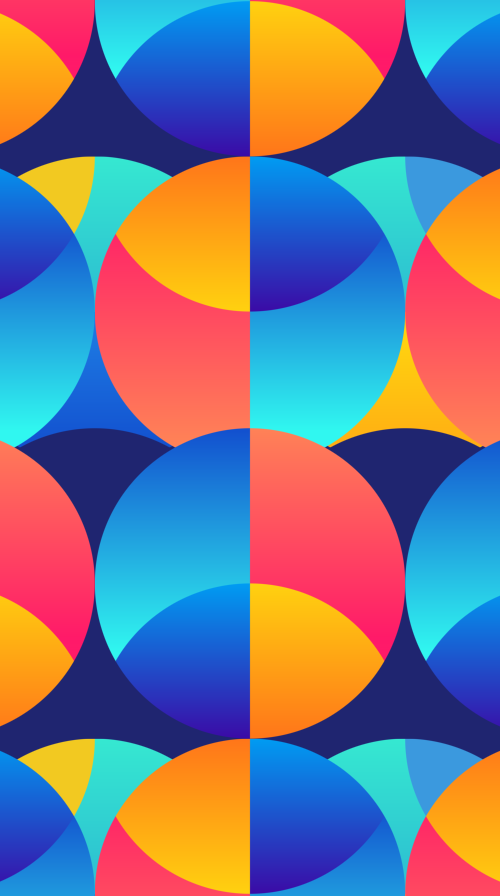
Give the GLSL for this pattern, as a Shadertoy shader.

```glsl
const float RADIUS  = 0.1732;  // disc radius as a share of canvas height
const float SHIFT   = 0.0075;  // drop of the first row, in radii
const float OVERLAP = 1.752;   // distance from a lower row to the next upper row
const float PERIOD  = 2.0 + OVERLAP;

const vec3 NAVY   = vec3(0.12, 0.145, 0.44);
const vec3 COBALT = vec3(0.07, 0.31, 0.81);
const vec3 CYAN   = vec3(0.19, 0.97, 0.94);
const vec3 CORAL  = vec3(1.00, 0.51, 0.34);
const vec3 PINK   = vec3(1.00, 0.10, 0.41);
const vec3 AZURE  = vec3(0.00, 0.61, 0.95);
const vec3 VIOLET = vec3(0.23, 0.04, 0.65);
const vec3 YELLOW = vec3(1.00, 0.82, 0.06);
const vec3 ORANGE = vec3(1.00, 0.46, 0.10);
const vec3 MINT   = vec3(0.21, 0.91, 0.82);
const vec3 TEAL   = vec3(0.18, 0.77, 0.82);
const vec3 GOLD   = vec3(0.95, 0.79, 0.13);
const vec3 STEEL  = vec3(0.23, 0.60, 0.87);
const vec3 BLUE   = vec3(0.11, 0.46, 0.88);

float edgeWidth;

// Antialiased coverage of a unit disc around the origin
float disc(vec2 p) {
    return smoothstep(edgeWidth, -edgeWidth, length(p) - 1.0);
}

vec3 ramp(vec3 from, vec3 to, float start, float end, float y) {
    return mix(from, to, clamp((y - start) / (end - start), 0.0, 1.0));
}

void mainImage(out vec4 fragColor, in vec2 fragCoord) {
    // Radii as units, centred across, measured downward from the top
    vec2 p = vec2(fragCoord.x - 0.5 * iResolution.x, iResolution.y - fragCoord.y);
    p /= iResolution.y * RADIUS;
    edgeWidth = 0.75 / (iResolution.y * RADIUS);

    // Upper row sits at y = 0, lower row at y = 2 and again at -OVERLAP
    float y = mod(p.y - SHIFT + OVERLAP, PERIOD) - OVERLAP;
    float lowerY = y - (y > 0.0 ? 2.0 : -OVERLAP);
    float column = p.x - 2.0 * floor(0.5 * p.x + 0.5);
    float gapIndex = floor(0.5 * p.x);
    float gap = p.x - 2.0 * gapIndex - 1.0;
    bool evenGap = mod(gapIndex, 2.0) < 0.5;

    float rightHalf = smoothstep(-edgeWidth, edgeWidth, column);
    float lens = disc(vec2(column, y - 1.0));

    // Discs behind the lower row, showing only through its gaps
    float side = evenGap ? 1.0 : -1.0;
    vec3 crown = mix(ramp(MINT, TEAL, 1.0, 1.8, y), evenGap ? STEEL : GOLD,
                     disc(vec2(gap - side, y - 1.0)));
    vec3 foot = evenGap ? ramp(YELLOW, mix(YELLOW, ORANGE, 0.4), 0.2, 0.9, lowerY)
                        : ramp(BLUE, COBALT, 0.2, 0.9, lowerY);
    float backing = disc(vec2(gap, lowerY)) * (1.0 - disc(vec2(gap, y)));
    vec3 color = mix(NAVY, y > 0.0 ? crown : foot, backing);

    // Lower row: warm left half, cool right half, lens at the top
    vec3 body = mix(ramp(PINK, CORAL, -0.7, 0.85, lowerY),
                    ramp(COBALT, CYAN, -0.58, 0.77, lowerY), rightHalf);
    vec3 cap = mix(ramp(ORANGE, YELLOW, 1.0, 2.0, y),
                   ramp(AZURE, VIOLET, 1.0, 2.0, y), rightHalf);
    color = mix(color, mix(body, cap, lens), disc(vec2(column, lowerY)));

    // Upper row: cool left half, warm right half, lens at the bottom
    body = mix(ramp(COBALT, CYAN, -1.0, 0.45, y),
               ramp(CORAL, PINK, -1.0, 0.35, y), rightHalf);
    cap = mix(ramp(AZURE, VIOLET, 0.0, 1.0, y),
              ramp(YELLOW, ORANGE, 0.0, 1.0, y), rightHalf);
    color = mix(color, mix(body, cap, lens), disc(vec2(column, y)));

    fragColor = vec4(color, 1.0);
}
```
